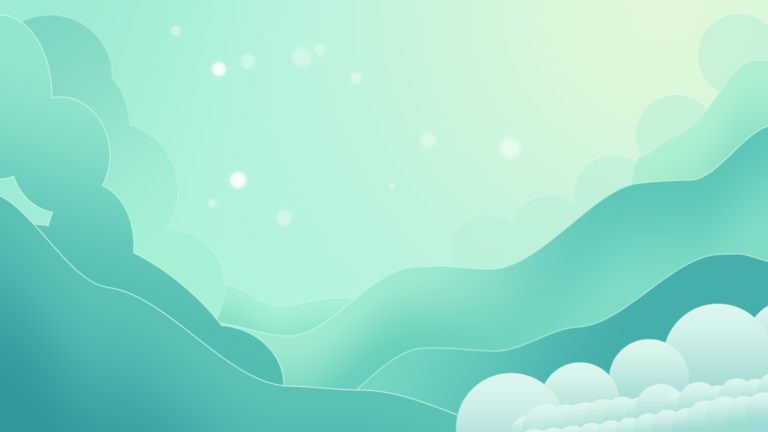
Write a Shadertoy shader that draws this background.

```glsl
// Mint valley of layered hills and rounded clouds under a glowing sky with soft motes.
#define CANVAS_H 432.0                    // canvas height in scene units
#define RIM_WIDTH 0.55
#define RIM_COLOR vec3(0.77, 0.97, 0.88)
#define SUN_POS vec2(665.0, 5.0)
#define MOTE_COUNT 9
#define PUFFS_PER_ROW 14
#define MIST_LIGHT vec3(0.87, 0.965, 0.935)
#define MIST_SHADE vec3(0.62, 0.86, 0.83)

float unitSize;                           // one pixel in scene units

float hash(float n) {
    n = fract(n * 0.1031);
    n *= n + 33.33;
    return fract(n * (n + n));
}

float ramp(float x, float from, float to, float height) {
    return height * smoothstep(from, to, x);
}

float ellipse(vec2 p, vec2 center, vec2 radii) {
    vec2 q = (p - center) / radii;
    float k = length(q);
    return k * (k - 1.0) / max(length(q / radii), 1e-5);
}

// Distance to a ridge; negative below it (y points down).
float ridge(vec2 p, float height) {
    float d = height - p.y;
    return d * unitSize / max(length(vec2(dFdx(d), dFdy(d))), 1e-5);
}

float cover(float d) { return smoothstep(unitSize, -unitSize, d) ; }

void layer(inout vec3 col, float d, vec3 fill, float rim) {
    col = mix(col, fill, cover(d));
    col = mix(col, RIM_COLOR, rim * cover(abs(d) - RIM_WIDTH));
}

void mote(inout vec3 col, vec2 p, vec2 center, float radius, float glow) {
    float r = length(p - center) / radius;
    float disc = smoothstep(1.15, 0.55, r) + 0.25 * exp(-r * r);
    col = mix(col, vec3(0.96, 1.0, 0.97), min(glow * disc, 1.0));
}

// Rounded top over a straight column, shaded from crown to base.
void puff(inout vec3 col, vec2 p, vec2 center, float radius) {
    vec2 q = p - center;
    float d = length(vec2(q.x, min(q.y, 0.0))) - radius;
    vec3 fill = mix(MIST_LIGHT, MIST_SHADE, smoothstep(-1.1, 0.9, q.y / radius));
    col = mix(col, fill, cover(d));
}

vec3 sky(vec2 p) {
    float glow = exp(-dot(p - SUN_POS, p - SUN_POS) / 85000.0);
    vec3 base = mix(vec3(0.61, 0.92, 0.83), vec3(0.69, 0.95, 0.87), smoothstep(40.0, 330.0, p.x + 0.4 * p.y));
    return mix(base, vec3(0.88, 0.97, 0.85), glow);
}

void mainImage(out vec4 fragColor, in vec2 fragCoord) {
    unitSize = CANVAS_H / iResolution.y;
    vec2 p = vec2(fragCoord.x, iResolution.y - fragCoord.y) * unitSize;
    float x = p.x;
    vec3 col = sky(p);

    // Motes: a few bright ones and a scattered faint group
    mote(col, p, vec2(219, 69), 8.0, 0.85);
    mote(col, p, vec2(238, 180), 9.0, 0.95);
    mote(col, p, vec2(302, 57), 11.0, 0.32);
    mote(col, p, vec2(510, 148), 12.0, 0.5);
    for (int i = 0; i < MOTE_COUNT; i++) {
        float n = float(i);
        vec2 center = vec2(140.0 + 36.0 * n, 20.0 + 210.0 * hash(n + 5.0));
        mote(col, p, center, 3.0 + 6.0 * hash(n + 31.0), 0.35);
    }

    // Pale clouds climbing to the right
    float pale = 1e3;
    for (int i = 0; i < 5; i++) {
        float n = float(i);
        vec2 center = vec2(487.0 + 63.0 * n, 252.0 - 8.0 * n - 10.3 * n * n);
        pale = min(pale, length(p - center) - 37.0 - n);
    }
    layer(col, pale, mix(col, vec3(0.71, 0.94, 0.84), 0.55), 0.12);

    // Far left clouds and the low hill at their foot
    float far = ellipse(p, vec2(50, 75), vec2(62, 60));
    far = min(far, ellipse(p, vec2(85, 130), vec2(45, 65)));
    far = min(far, ellipse(p, vec2(110, 190), vec2(68)));
    far = min(far, ellipse(p, vec2(170, 288), vec2(55, 58)));
    float foot = 284.0 + ramp(x, 222.0, 280.0, 22.0) - ramp(x, 280.0, 335.0, 8.0);
    layer(col, ridge(p, foot), mix(vec3(0.65, 0.94, 0.84), vec3(0.52, 0.88, 0.78), smoothstep(0.0, 45.0, p.y - foot)), 0.7);
    layer(col, far, mix(vec3(0.49, 0.84, 0.77), vec3(0.65, 0.94, 0.84), smoothstep(20.0, 270.0, 0.7 * p.y + 0.6 * x)), 0.35);

    // Far right hill
    float h = 420.0 - ramp(x, 590.0, 640.0, 262.0) - ramp(x, 635.0, 675.0, 18.0)
            - ramp(x, 660.0, 695.0, 10.0) - ramp(x, 680.0, 755.0, 70.0);
    layer(col, ridge(p, h), mix(vec3(0.69, 0.94, 0.82), vec3(0.52, 0.87, 0.77), smoothstep(0.0, 110.0, p.y - h)), 0.7);

    // Middle hill
    h = 322.0 + ramp(x, 205.0, 290.0, 14.0) - ramp(x, 288.0, 412.0, 62.0) - ramp(x, 300.0, 450.0, 8.0)
      + ramp(x, 440.0, 490.0, 3.0) - ramp(x, 490.0, 640.0, 80.0) - ramp(x, 560.0, 690.0, 9.0) - ramp(x, 690.0, 775.0, 55.0);
    float depth = p.y - h;
    vec3 west = mix(vec3(0.62, 0.92, 0.82), vec3(0.41, 0.81, 0.73), smoothstep(0.0, 90.0, depth));
    vec3 east = mix(vec3(0.37, 0.78, 0.72), vec3(0.50, 0.86, 0.78), smoothstep(0.0, 110.0, depth));
    layer(col, ridge(p, h), mix(west, east, smoothstep(400.0, 630.0, x)), 0.85);

    // Lower right hill
    h = 430.0 - ramp(x, 290.0, 425.0, 82.0) + ramp(x, 440.0, 495.0, 3.0) - ramp(x, 495.0, 580.0, 24.0)
      - ramp(x, 575.0, 720.0, 66.0) - ramp(x, 580.0, 740.0, 7.0) + ramp(x, 738.0, 775.0, 8.0);
    layer(col, ridge(p, h), mix(vec3(0.46, 0.84, 0.76), vec3(0.27, 0.69, 0.67), smoothstep(370.0, 650.0, x + 0.6 * (p.y - h))), 0.7);

    // Near left cloud bank
    float bank = ellipse(p, vec2(0, 97), vec2(52, 82));
    bank = min(bank, ellipse(p, vec2(60, 155), vec2(50, 58)));
    bank = min(bank, ellipse(p, vec2(90, 245), vec2(44, 62)));
    bank = min(bank, ellipse(p, vec2(12, 489), vec2(266)));
    bank = min(bank, ellipse(p, vec2(215, 385), vec2(69, 60)));
    layer(col, bank, mix(vec3(0.57, 0.90, 0.81), vec3(0.32, 0.74, 0.69), smoothstep(40.0, 290.0, p.y - 0.35 * x)), 0.85);

    // Foreground slope
    h = 192.0 + ramp(x, -15.0, 110.0, 95.0) + ramp(x, 100.0, 290.0, 99.0)
      + ramp(x, 285.0, 360.0, 4.0) + ramp(x, 360.0, 560.0, 52.0);
    layer(col, ridge(p, h), mix(vec3(0.36, 0.76, 0.71), vec3(0.20, 0.60, 0.62), smoothstep(0.0, 190.0, p.y - h)), 0.85);

    // White clouds: large crowns, then rows of small puffs
    for (int i = 4; i >= 0; i--) {
        float n = float(i);
        puff(col, p, vec2(511.0 + 69.0 * n, 428.0 - 27.0 * n + 1.3 * n * n), 45.0 + 10.0 * cos(2.1 * n));
    }
    for (int i = 0; i < 2 * PUFFS_PER_ROW; i++) {
        float row = float(i / PUFFS_PER_ROW), n = float(i % PUFFS_PER_ROW);
        float radius = mix(12.0, 28.0 - 8.0 * row, hash(float(i) + 11.0));
        puff(col, p, vec2(528.0 + 19.0 * n + 7.0 * row, 432.0 - 3.2 * n + 16.0 * row), radius);
    }
    fragColor = vec4(col, 1.0);
}
```
